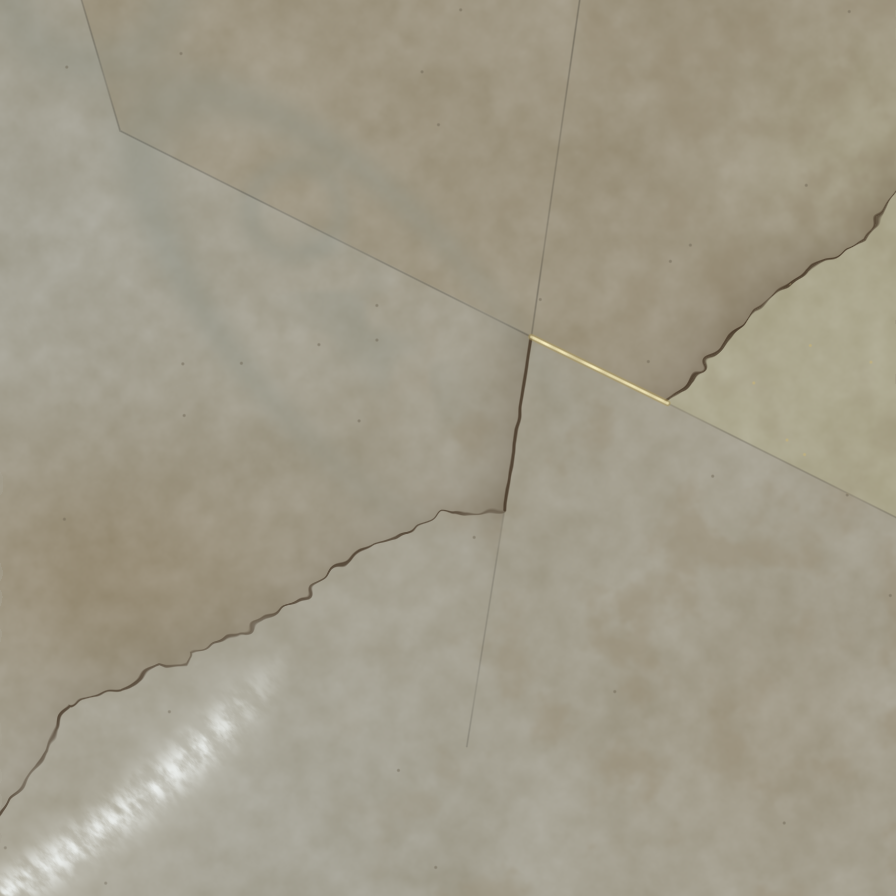
A WebGL 2 fragment shader for this texture:

```glsl
#version 300 es
precision highp float;
// Worn stone-like sheet with fold lines, two ragged tears, a gilded slit and a curved glare.

#define TEAR_WIDTH 0.0017
#define JAGGEDNESS 0.008
#define CREASE_WIDTH 0.0009
#define SHADE_REACH 0.03
#define MOTTLE 0.085
#define GRAIN 0.055
#define STAINING 0.34
#define GLARE_WIDTH 0.022

uniform vec2 u_resolution;
out vec4 fragColor;

const vec3 BROWN = vec3(0.59, 0.545, 0.455);
const vec3 TAN = vec3(0.635, 0.605, 0.53);
const vec3 GREY = vec3(0.645, 0.635, 0.585);
const vec3 OLIVE = vec3(0.68, 0.665, 0.56);
const vec3 STAIN = vec3(0.54, 0.56, 0.52);
const vec3 INK = vec3(0.25, 0.19, 0.13);
const vec3 GOLD = vec3(0.8, 0.71, 0.45);

const vec2 HUB = vec2(0.593, 0.624);  // where the folds cross
const vec2 SLIT_END = vec2(0.745, 0.55);
const vec2 CUT_END = vec2(0.563, 0.431);
const vec2 BEND = vec2(0.134, 0.854);

// Left tear: points 0 to 14. Right tear: points 15 to 21.
const vec2 TEAR[22] = vec2[22](
  vec2(0, 0.089), vec2(0.013, 0.108), vec2(0.055, 0.164), vec2(0.075, 0.215),
  vec2(0.137, 0.229), vec2(0.176, 0.259), vec2(0.206, 0.26), vec2(0.212, 0.27),
  vec2(0.273, 0.294), vec2(0.341, 0.336), vec2(0.371, 0.365), vec2(0.417, 0.392),
  vec2(0.456, 0.404), vec2(0.495, 0.427), CUT_END,
  SLIT_END, vec2(0.781, 0.586), vec2(0.814, 0.622), vec2(0.84, 0.651),
  vec2(0.898, 0.698), vec2(0.964, 0.73), vec2(1.002, 0.79));

float hash(vec2 p) {
  vec3 q = fract(p.xyx * 0.1031);
  q += dot(q, q.yzx + 33.33);
  return fract((q.x + q.y) * q.z);
}

float noise(vec2 p) {
  vec2 i = floor(p), f = fract(p);
  f = f * f * (3.0 - 2.0 * f);
  return mix(mix(hash(i), hash(i + vec2(1, 0)), f.x),
             mix(hash(i + vec2(0, 1)), hash(i + 1.0), f.x), f.y);
}

float fbm(vec2 p) {
  float sum = 0.0, amp = 0.5;
  for (int i = 0; i < 4; i++, amp *= 0.5) {
    sum += amp * noise(p);
    p = mat2(1.6, 1.2, -1.2, 1.6) * p + 7.3;
  }
  return sum;
}

float segment(vec2 p, vec2 a, vec2 b) {
  vec2 d = b - a;
  return length(p - a - d * clamp(dot(p - a, d) / dot(d, d), 0.0, 1.0));
}

// x: distance to the tear, y: height above it
vec2 tear(vec2 p, int first, int last) {
  vec2 r = vec2(9, 0);
  for (int i = first; i < last; i++) {
    vec2 a = TEAR[i], b = TEAR[i + 1];
    r.x = min(r.x, segment(p, a, b));
    if (p.x >= a.x && p.x < b.x) r.y = p.y - mix(a.y, b.y, (p.x - a.x) / (b.x - a.x));
  }
  return r;
}

float stroke(float d, float w) {
  float soft = max(0.0011, 0.7 / u_resolution.y);
  return 1.0 - smoothstep(w - soft, w + soft, d);
}

float above(float h) { return smoothstep(-0.002, 0.002, h); }
float band(float d, float w) { return exp(-d * d / (w * w)); }
float blob(vec2 p, float x, float y, float r) { return band(length(p - vec2(x, y)), r); }

void main() {
  vec2 p = gl_FragCoord.xy / u_resolution;
  vec2 jag = vec2(noise(p * 75.0), noise(p * 75.0 + 40.0)) - 0.5;
  vec2 w = p + JAGGEDNESS * jag;
  vec2 lower = tear(w, 0, 14), upper = tear(w, 15, 21);

  // Panels between the folds and tears
  float overFold = above(p.y - 0.921 + 0.4985 * p.x) * above(p.x - BEND.x + 0.295 * (p.y - BEND.y));
  float wedge = overFold * step(SLIT_END.x, w.x) * above(-upper.y);
  float leftOfCut = above(HUB.x - p.x + 0.155 * (p.y - HUB.y));
  float overTear = leftOfCut * (w.x < CUT_END.x ? above(lower.y) : 1.0);
  vec3 col = mix(TAN, GREY, 0.45);
  col = mix(col, GREY, 0.9 * blob(p, 0.0, 0.76, 0.25));
  col = mix(col, GREY, 0.8 * blob(p, 0.35, 0.05, 0.28));
  col = mix(col, BROWN, 0.85 * overTear * blob(p * vec2(1, 2), 0.12, 0.72, 0.26));
  col = mix(col, BROWN, 0.3 * blob(p, 0.86, 0.18, 0.13));
  col = mix(col, mix(TAN, BROWN, 0.42), 0.85 * overFold);
  col = mix(col, OLIVE, overFold * max(0.55 * blob(p, 1.0, 0.82, 0.14), 0.75 * wedge));

  // Mottling, grain and rust
  col += MOTTLE * (fbm(p * 10.0) - 0.47) * vec3(0.8, 0.9, 1.1);
  col += GRAIN * (fbm(p * 48.0) - 0.47) * vec3(1, 1.1, 1.4);
  float rust = smoothstep(0.48, 0.74, fbm(p * 21.0 + 13.0));
  col = mix(col, BROWN, 0.45 * rust * smoothstep(0.25, 0.7, p.x) * (1.0 - 0.6 * wedge));

  // Faded rings and smudges
  vec2 q = mat2(0.68, 0.73, -0.73, 0.68) * (p - vec2(0.41, 0.629));
  float oval = (length(q / vec2(0.34, 0.13)) - 1.0) * 0.13;
  float faded = band(oval, 0.018) * smoothstep(0.4, -0.25, q.x);
  faded += 0.7 * band(length(p - vec2(0.33, 0.765)) - 0.05, 0.014);
  faded += 0.8 * band(length(p - vec2(0.1, 1.02)) - 0.09, 0.03);
  faded += 0.8 * band(q.y, 0.045) * band(q.x, 0.13) * smoothstep(0.35, 0.65, noise(p * 26.0));
  col = mix(col, STAIN, STAINING * min(faded, 1.0));

  // Fold lines, worn unevenly
  float fold = min(segment(p, vec2(0.091, 1), BEND), segment(p, BEND, HUB));
  fold = min(fold, segment(p, vec2(0.647, 1), HUB));
  float faint = min(segment(p, SLIT_END, vec2(1, 0.4225)), segment(p, CUT_END, vec2(0.521, 0.167)));
  float wear = 0.45 + 0.55 * noise(p * 22.0);
  col *= 1.0 - wear * (0.24 * stroke(fold, CREASE_WIDTH) + 0.17 * stroke(faint, CREASE_WIDTH));

  // Tears and the straight cut, shaded on their lifted side
  float cut = segment(p + 0.002 * jag, HUB, CUT_END);
  float shade = 0.08 * overTear * exp(-lower.x / SHADE_REACH);
  shade += 0.17 * overFold * step(0.0, upper.y) * exp(-upper.x / SHADE_REACH);
  shade += 0.12 * leftOfCut * (1.0 - overFold) * exp(-cut / SHADE_REACH);
  col *= 1.0 - shade * vec3(0.85, 1, 1.15);
  float ragged = TEAR_WIDTH * (0.3 + noise(p * 60.0));
  float ink = stroke(lower.x, ragged) * mix(0.35, 0.85, noise(p * 30.0));
  ink = max(ink, 0.8 * stroke(cut, TEAR_WIDTH));
  float gape = mix(2.0, 1.0, smoothstep(0.745, 0.84, p.x));
  ink = max(ink, stroke(upper.x, ragged * gape) * mix(0.6, 0.9, noise(p * 35.0)));
  col = mix(col, INK, ink);

  // Gilded slit
  float slit = segment(p, HUB, SLIT_END);
  col = mix(col, GOLD * 0.82, 0.6 * stroke(slit, 0.0034));
  col = mix(col, vec3(0.98, 0.94, 0.76), stroke(slit, 0.0015) * (0.5 + 0.5 * noise(p * 110.0)));

  // Sparse specks, gilded in the wedge
  vec2 cell = floor(p * 46.0);
  vec2 spot = 0.25 + 0.5 * vec2(hash(cell + 3.0), hash(cell + 19.0));
  float speck = stroke(length(fract(p * 46.0) - spot) / 46.0, 0.0016);
  speck *= step(0.985 - 0.06 * wedge, hash(cell + 77.0));
  col = mix(col, mix(BROWN * 0.72, GOLD, wedge), 0.5 * speck);

  // Curved glare with a streaked surface
  float off = (p.y - p.x * (0.6 + 0.6 * p.x)) / length(vec2(1, 0.6 + 1.2 * p.x));
  float streak = fbm(vec2(p.x + p.y, 0.45 * (p.y - p.x)) * 75.0);
  float shine = 0.08 + 0.7 * smoothstep(0.2, 0.75, streak);
  float glare = shine * band(off, GLARE_WIDTH) + 0.2 * band(off + 0.008, 0.05);
  col = mix(col, vec3(0.92, 0.93, 0.92), glare * smoothstep(0.34, 0.22, p.x));
  fragColor = vec4(col, 1);
}
```
